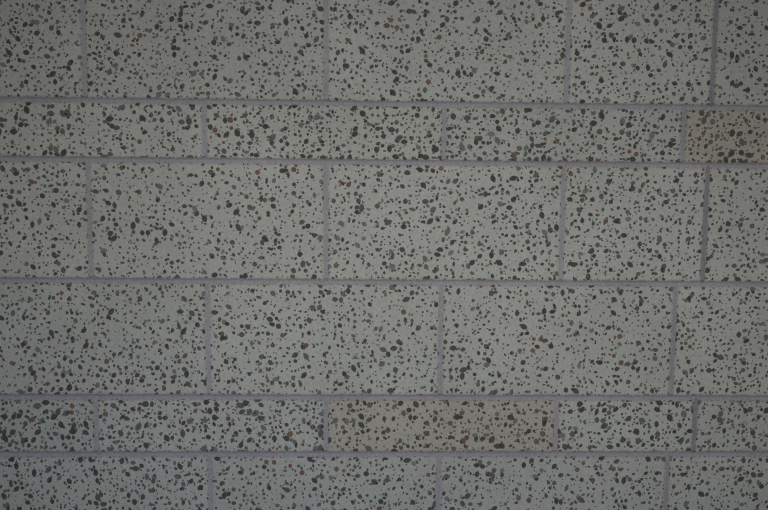
Give the GLSL for this texture, as a Shadertoy shader.

```glsl
// Speckled masonry wall: tall and thin courses of ground-face blocks in mauve mortar.
// Courses come from a list of bed heights, blocks from a running bond with one short
// block, and the stone chips from jittered cells in two sizes, under a soft vignette.

vec3 hash3(vec2 p) {
    uvec2 q = uvec2(ivec2(floor(p)) + 4096);
    uint n = q.x * 1597334677u ^ q.y * 3812015801u;
    uvec3 r;
    for (int i = 0; i < 3; i++) {
        n = (n ^ (n >> 15u)) * 2246822519u;
        n ^= n >> 13u;
        r[i] = n & 65535u;
    }
    return vec3(r) / 65535.0;
}

float noise(vec2 p) {
    vec2 i = floor(p), f = fract(p);
    f = f * f * (3.0 - 2.0 * f);
    return mix(mix(hash3(i).x, hash3(i + vec2(1, 0)).x, f.x),
               mix(hash3(i + vec2(0, 1)).x, hash3(i + vec2(1, 1)).x, f.x), f.y);
}

// Distance inside the nearest upright joint (x) and block number (y)
vec2 bond(float x, bool evenCourse) {
    const float len = 0.4727;
    float start = evenCourse ? 0.164 : 0.397;
    if (evenCourse && x > 1.109) {
        if (x < 1.3945) return vec2(min(x - 1.109, 1.3945 - x), 20.0);
        x -= 0.2855;
    }
    float u = (x - start) / len;
    return vec2((0.5 - abs(fract(u) - 0.5)) * len, floor(u));
}

// Blend angular stone chips of one cell size over the block face
vec3 addChips(vec3 face, vec2 p, float cell, float radius, float density, float px) {
    vec2 home = floor(p / cell);
    for (int j = -1; j <= 1; j++)
    for (int i = -1; i <= 1; i++) {
        vec2 id = home + vec2(i, j);
        vec3 h = hash3(id + cell * 20000.0), k = hash3(id + 731.0);
        if (k.x > density) continue;
        vec2 q = p - (id + 0.1 + 0.8 * h.xy) * cell;
        float a = 6.283 * h.z;
        q = abs(mat2(cos(a), sin(a), -sin(a), cos(a)) * q);
        q.x *= mix(0.6, 1.0, k.z);
        float r = radius * mix(0.45, 1.4, k.y * k.y);
        float d = max(max(q.x, q.y), 0.75 * (q.x + q.y)) - r;
        vec3 chip = mix(vec3(0.19, 0.19, 0.18), vec3(0.34, 0.36, 0.35), h.y * h.y);
        if (k.z > 0.82) chip = mix(chip, vec3(0.36, 0.27, 0.21), 0.75);
        face = mix(face, chip, 0.88 * smoothstep(0.7 * px, -0.7 * px, d));
    }
    return face;
}

void mainImage(out vec4 fragColor, in vec2 fragCoord) {
    float px = 1.0 / iResolution.y;
    vec2 uv = fragCoord / iResolution.xy;
    vec2 p = vec2(uv.x * 1.5, 1.0 - uv.y);

    // Slight keystone: uprights converge downwards, beds fan out to the right
    vec2 w = p;
    w.x = 0.6406 + (p.x - 0.6406) / (1.0 - 0.068 * (p.y - 0.098));
    w.y -= (p.x - 0.75) * 0.0115 * (1.0 - (p.y - 0.203) / 0.664);

    // Course number and signed distance to the nearest bed joint
    float beds[5] = float[5](0.203, 0.318, 0.553, 0.779, 0.890);
    float course = 0.0, bed = 1.0;
    for (int i = 0; i < 5; i++) {
        float d = w.y - beds[i];
        course += step(0.0, d);
        if (abs(d) < abs(bed)) bed = d;
    }
    vec2 joint = bond(w.x, mod(course, 2.0) < 0.5);
    vec3 blockRnd = hash3(vec2(joint.y, course * 7.0 + 3.0));
    float thin = (course == 1.0 || course == 4.0) ? 1.0 : 0.0;

    // Block face: grain, cloudy stains and a tint for each block
    float cloud = noise(w * 9.0) * 0.6 + noise(w * 27.0) * 0.4;
    float grain = noise(w * 310.0) - 0.5;
    vec3 face = vec3(0.525, 0.53, 0.512) + 0.035 * (cloud - 0.5) + 0.045 * grain;
    face *= 0.98 + 0.04 * blockRnd.x;
    face *= mix(vec3(1), vec3(0.97, 0.935, 0.90), thin * smoothstep(0.55, 0.9, blockRnd.y));
    float density = 0.60 + 0.16 * blockRnd.z + 0.10 * thin;
    face = addChips(face, w, 0.0138, 0.0036 + 0.0004 * thin, density, px);
    face = addChips(face, w + 3.7, 0.0092, 0.0019, density * 0.75, px);

    // Mortar, with a thin shadow under each upper block and worn block edges
    vec3 mortar = vec3(0.475, 0.462, 0.478) + 0.05 * grain + 0.04 * (cloud - 0.5);
    mortar *= 1.0 - 0.17 * smoothstep(0.001, -0.005, bed) * step(abs(bed), 0.008);
    if (joint.x < abs(bed)) mortar *= mix(0.84, 1.0, smoothstep(1.43, 1.30, w.x));
    float inset = min(joint.x - 0.0045, abs(bed) - 0.0054);
    inset += 0.0022 * (noise(w * 120.0) - 0.5);
    face *= 1.0 - 0.07 * smoothstep(0.005, 0.0, inset);
    vec3 col = mix(mortar, face, smoothstep(-px, px, inset));

    // Dim uneven light: dark corners, cooler towards the lower left
    vec2 v = (p - vec2(0.80, 0.52)) * vec2(0.85, 1.0);
    col *= 1.0 - 0.36 * pow(dot(v, v), 0.9);
    col *= mix(vec3(1), vec3(0.965, 0.99, 1.03), smoothstep(0.3, 1.0, p.y - 0.25 * p.x));
    fragColor = vec4(col, 1.0);
}
```
